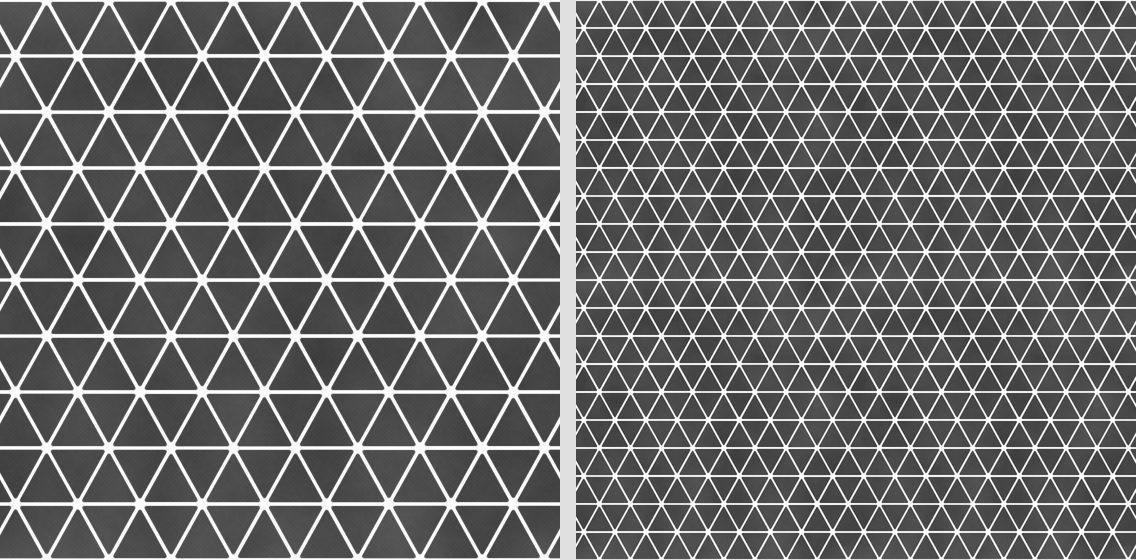
Left: one tile. Right: repeated 2 by 2.
Give the GLSL for this pattern, as a Shadertoy shader.

```glsl
float hash(vec2 cell) {
    uvec2 q = uvec2(ivec2(cell)) * uvec2(1597u, 3812u) + 77u;
    uint n = q.x * 2657u ^ q.y * 7919u;
    n = (n ^ (n >> 15)) * 73939u;
    n = (n ^ (n >> 13)) * 51787u;
    return float((n ^ (n >> 16)) & 65535u) / 65535.0;
}

// Value noise that wraps after a whole number of cells
float wrapNoise(vec2 uv, float cells) {
    vec2 p = uv * cells;
    vec2 i = floor(p);
    vec2 f = p - i;
    f = f * f * (3.0 - 2.0 * f);
    vec2 lo = mod(i, cells);
    vec2 hi = mod(i + 1.0, cells);
    return mix(mix(hash(lo), hash(vec2(hi.x, lo.y)), f.x),
               mix(hash(vec2(lo.x, hi.y)), hash(hi), f.x), f.y);
}

float clouds(vec2 uv) {
    float sum = 0.0;
    float weight = 0.5;
    float cells = 7.0;
    for (int octave = 0; octave < 4; octave++) {
        sum += weight * wrapNoise(uv, cells);
        weight *= 0.5;
        cells *= 2.0;
    }
    return sum / 0.9375;
}

// Distance inside a rounded triangle; id is unique within the tile
float triangleGrid(vec2 uv, out vec2 id) {
    vec2 p = uv * vec2(9.0, 10.0) - vec2(0.75, 0.0);
    vec3 axes = vec3(p.y, p.x - 0.5 * p.y, p.x + 0.5 * p.y);
    vec3 cell = floor(axes);
    vec3 f = axes - cell;
    id = vec2(mod(cell.y + cell.z, 18.0), mod(cell.x, 10.0));

    // Barycentric heights, flipped for triangles pointing down
    vec3 heights = vec3(f.xy, 1.0 - f.z);
    if (f.z < f.y) heights = 1.0 - heights;

    float halfLine = 0.0032 + 0.0007 * (hash(id + 40.0) - 0.5);
    vec3 d = heights / vec3(10.0, vec2(length(vec2(9.0, 5.0)))) - halfLine;
    float radius = 0.006;
    return min(min(d.x, min(d.y, d.z)), radius - length(max(radius - d, 0.0)));
}

void mainImage(out vec4 fragColor, in vec2 fragCoord) {
    vec2 uv = fragCoord / iResolution.xy;
    vec2 id;
    float d = triangleGrid(uv, id);

    // Chalky charcoal: soft clouds, slight tone shifts, grain and a fine weave
    float tone = 0.287 + 0.13 * (clouds(uv) - 0.5);
    tone += 0.018 * (hash(id) - 0.5);
    tone += 0.014 * (wrapNoise(uv, 170.0) - 0.5);
    vec2 weave = cos(6.2832 * 128.0 * uv);
    tone -= 0.009 * weave.x * weave.y;

    // White lines between the triangles
    float edge = 0.75 / iResolution.y;
    float fill = smoothstep(-edge, edge, d);
    fragColor = vec4(vec3(mix(0.995, tone, fill)), 1.0);
}
```
